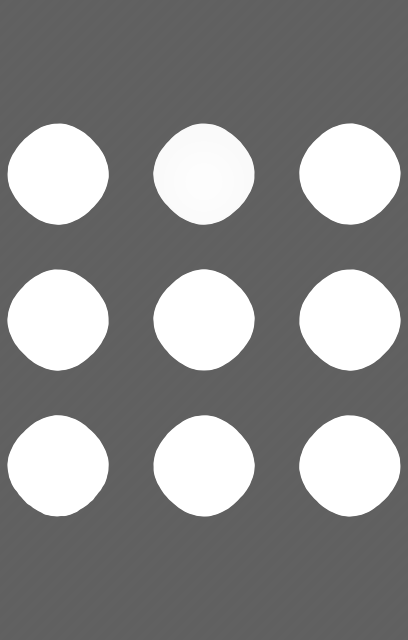
Write a WebGL 2 fragment shader that draws this pattern.

```glsl
#version 300 es
precision highp float;

#define PITCH 0.3576        // dot spacing, in canvas widths
#define RADIUS 0.1240       // dot radius at its four tips
#define SQUARENESS 0.043    // how far the diagonals are pulled in
#define ROUGHNESS 0.0035    // edge wobble, relative to the radius
#define SHADE 0.022         // soft shading of the top middle dot
#define STRIPES 0.003       // strength of the faint diagonal stripes
#define STRIPE_COUNT 26.0   // stripes per canvas width
#define GROUND vec3(0.378)
#define DOT vec3(1.0)

uniform vec2 u_resolution;
out vec4 fragColor;

// Layered sines around the rim, different for each dot.
float rimWobble(float angle, vec2 cell) {
    float phase = dot(cell, vec2(2.3, 4.1));
    return 0.5 * sin(13.0 * angle + phase)
         + 0.3 * sin(29.0 * angle - 1.7 * phase)
         + 0.2 * sin(47.0 * angle + 2.9 * phase);
}

// Distance to a circle gently flattened along its diagonals.
float dotDistance(vec2 q, vec2 cell) {
    float angle = atan(q.y, q.x + 1e-6);
    float flatten = SQUARENESS * 0.5 * (1.0 - cos(4.0 * angle));
    // The lower left dot is slightly more worn along its lower edge.
    float worn = float(cell == vec2(-1.0)) * smoothstep(0.0, -0.6, sin(angle));
    float wobble = ROUGHNESS * (1.0 + worn) * rimWobble(angle, cell);
    return length(q) - RADIUS * (1.0 - flatten + wobble);
}

void main() {
    vec2 p = (gl_FragCoord.xy - 0.5 * u_resolution) / u_resolution.x;
    float pixel = 1.0 / u_resolution.x;

    // Three by three grid around the centre
    vec2 cell = clamp(floor(p / PITCH + 0.5), -1.0, 1.0);
    vec2 q = p - cell * PITCH;

    // Ground with barely visible rising stripes
    float stripe = sin(6.2831853 * STRIPE_COUNT * (p.x - p.y));
    vec3 ground = GROUND + STRIPES * stripe;

    // The top middle dot darkens softly away from its lower centre
    float shaded = float(cell == vec2(0.0, 1.0));
    float falloff = smoothstep(0.1, 1.2, length(q / RADIUS + vec2(0.0, 0.15)));
    vec3 paint = DOT - shaded * SHADE * (0.35 + 0.65 * falloff);

    float cover = 1.0 - smoothstep(-0.6 * pixel, 0.6 * pixel, dotDistance(q, cell));
    fragColor = vec4(mix(ground, paint, cover), 1.0);
}
```
